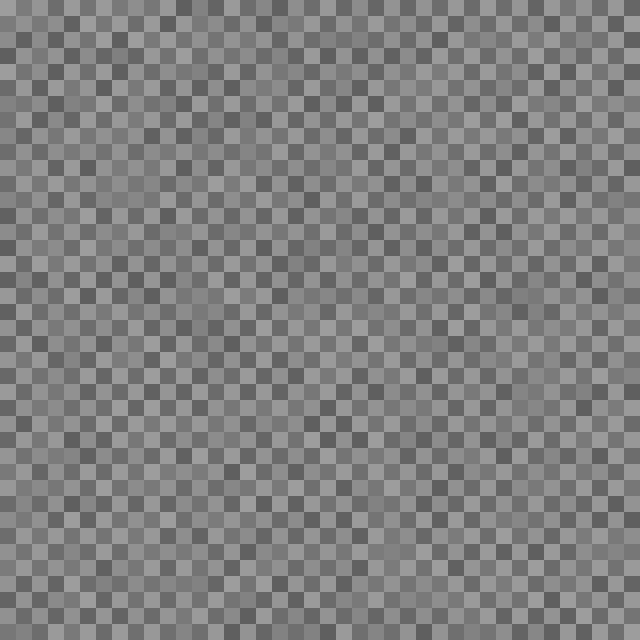
This pattern is drawn by a Shadertoy shader. Its source:

```glsl
// A fine grey checkerboard in which every square has its own random tone.
// Each square hashes its wrapped index into a dark or light range; the four
// squares around the nearest corner are blended by pixel coverage.

const float CELLS = 40.0;                      // squares across and down
const vec2 DARK_RANGE = vec2(0.365, 0.485);    // darkest and lightest dark square
const vec2 LIGHT_RANGE = vec2(0.500, 0.615);   // darkest and lightest light square
const float LIGHT_BIAS = 0.5;                  // below 1 favours the brighter tones
const uint SEED = 17u;

// Integer hash of a cell index, from 0 to 1
float hashCell(uvec2 cell) {
    uint h = cell.x * 1597u + cell.y * 51749u + SEED;
    h = (h ^ (h >> 16)) * 73244475u;
    h = (h ^ (h >> 15)) * 73244475u;
    h ^= h >> 16;
    return float(h & 65535u) / 65535.0;
}

// Grey level of one square, with indices wrapped so the pattern tiles
float cellTone(vec2 cell) {
    vec2 wrapped = mod(cell, CELLS);
    float random = hashCell(uvec2(wrapped + 0.5));
    bool isLight = mod(wrapped.x + wrapped.y, 2.0) > 0.5;
    return isLight ? mix(LIGHT_RANGE.x, LIGHT_RANGE.y, pow(random, LIGHT_BIAS))
                   : mix(DARK_RANGE.x, DARK_RANGE.y, random);
}

void mainImage(out vec4 fragColor, in vec2 fragCoord) {
    vec2 grid = fragCoord / iResolution.xy * CELLS;
    vec2 pixelSize = CELLS / iResolution.xy;

    // Share of the pixel lying right of and above the nearest grid corner
    vec2 corner = floor(grid + 0.5);
    vec2 coverage = clamp((grid - corner) / pixelSize + 0.5, 0.0, 1.0);

    // Blend the four squares that meet at that corner
    float below = mix(cellTone(corner - 1.0), cellTone(corner - vec2(0.0, 1.0)), coverage.x);
    float above = mix(cellTone(corner - vec2(1.0, 0.0)), cellTone(corner), coverage.x);
    fragColor = vec4(vec3(mix(below, above, coverage.y)), 1.0);
}
```
